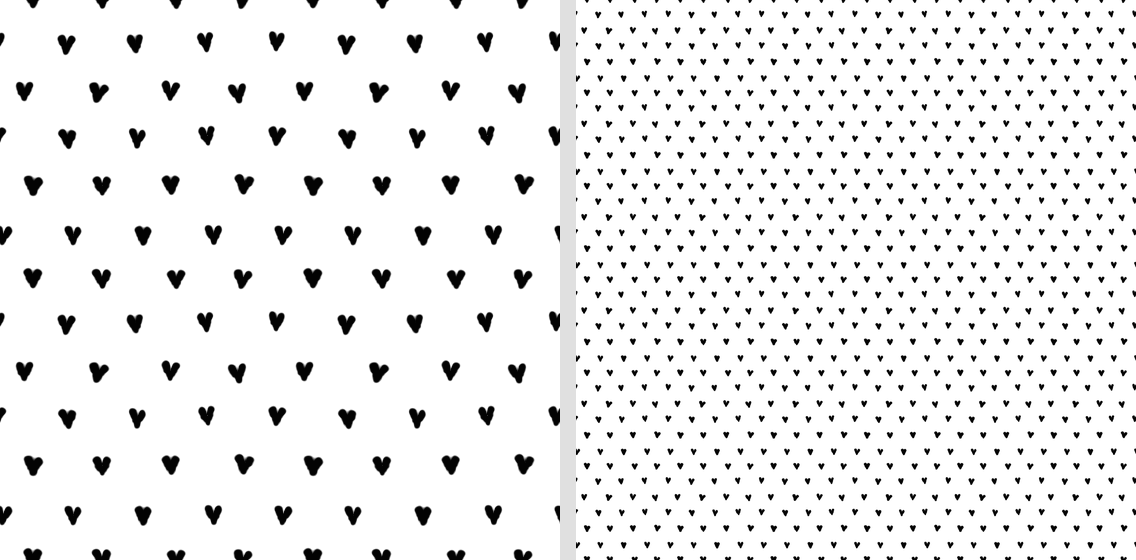
Left, the tile; right, the same tile 3 across and 3 down.
Reproduce this pattern procedurally as a WebGL 1 fragment shader.

```glsl
precision highp float;

uniform vec2 u_resolution;

#define GRID vec2(8.0, 12.0)       // hearts across, rows down
#define MOTIF vec2(4.0, 6.0)       // cells before the variation repeats
#define HEART_SIZE 0.0175          // half height of a heart
#define ROW_START vec2(0.056, 0.1224) // first heart in even and odd rows
#define ROW_LIFT 0.0026
#define ROW_DRIFT 0.0074           // sideways sway from row to row
#define JITTER vec2(0.0065, 0.003)
#define LEAN 0.17
#define WOBBLE 0.028
#define INK vec3(0.01)
#define PAPER vec3(1.0)

const float TAU = 6.28319;

vec3 hash32(vec2 p) {
    vec3 h = fract(vec3(p.xyx) * vec3(0.1031, 0.1030, 0.0973));
    h += dot(h, h.yxz + 33.33);
    return fract((h.xxy + h.yzz) * h.zyx);
}

// Random values in -1..1, shared by cells one motif apart
vec3 cellRandom(vec2 cell, float salt) {
    return 2.0 * hash32(mod(cell, MOTIF) * 7.31 + salt) - 1.0;
}

float smoothMin(float a, float b, float k) {
    float h = max(k - abs(a - b), 0.0) / k;
    return min(a, b) - h * h * k * 0.25;
}

// Brush stroke from a to b, bulging before it narrows
float stroke(vec2 p, vec2 a, vec2 b, float startRadius, float endRadius) {
    vec2 ab = b - a;
    float t = clamp(dot(p - a, ab) / dot(ab, ab), 0.0, 1.0);
    return length(p - a - ab * t) - mix(startRadius, endRadius, t * t);
}

// Two strokes meeting at the tip, with an uneven outline
float heart(vec2 p, vec3 shape, vec3 edge) {
    vec2 tip = vec2(0.02 + 0.06 * shape.x, -0.74);
    vec2 leftLobe = vec2(-0.48, 0.54 + 0.05 * shape.y);
    vec2 rightLobe = vec2(0.52, 0.52 - 0.06 * shape.y);
    float left = stroke(p, leftLobe, tip, 0.42, 0.22);
    float right = stroke(p, rightLobe, tip, 0.38 + 0.03 * shape.x, 0.21);
    float fullness = 0.24 + 0.18 * shape.z;

    float angle = atan(p.y, p.x);
    vec3 waves = sin(angle * vec3(3.0, 5.0, 9.0) + edge * TAU);
    return smoothMin(left, right, fullness) + WOBBLE * dot(waves, vec3(1.0, 0.8, 0.5));
}

void main() {
    vec2 p = gl_FragCoord.xy / u_resolution;
    p.y = 1.0 - p.y;

    // Staggered rows, swaying over one motif
    float row = floor(p.y * GRID.y + 0.5);
    float odd = mod(row, 2.0);
    float drift = -ROW_DRIFT * sin(TAU * (row - 0.3) / MOTIF.y);
    float start = mix(ROW_START.x, ROW_START.y, odd) + drift;
    float column = floor((p.x - start) * GRID.x + 0.5);
    vec2 cell = vec2(column, row);

    // Variation of each heart
    vec3 place = cellRandom(cell, 3.7);
    vec3 shape = cellRandom(cell, 19.3);
    vec3 edge = cellRandom(cell, 41.9);
    vec2 centre = vec2(start, odd * drift * 0.9 - ROW_LIFT) + cell / GRID;
    centre += place.xy * JITTER * vec2(mix(1.0, 0.2, odd), 1.0);

    // Local frame: upright, leaned and stretched
    vec2 q = (p - centre) * vec2(1.0, -1.0) / HEART_SIZE;
    float lean = LEAN * place.z;
    q = mat2(cos(lean), -sin(lean), sin(lean), cos(lean)) * q;
    q.x /= mix(1.05, 0.94, odd) + 0.05 * edge.x;

    float d = heart(q, shape, edge) * HEART_SIZE;
    float pixel = 1.0 / min(u_resolution.x, u_resolution.y);
    float ink = 1.0 - smoothstep(-pixel, pixel, d);
    gl_FragColor = vec4(mix(PAPER, INK, ink), 1.0);
}
```
